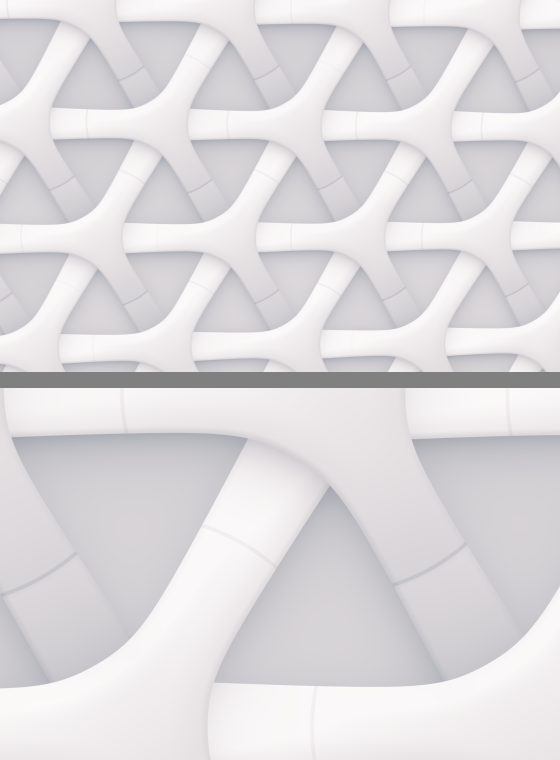
Top, the full canvas; bottom, a detail of the centre.
This pattern is drawn by a WebGL 1 fragment shader. Its source:

```glsl
precision highp float;

uniform vec2 u_resolution;

float hash(vec2 p) {
  return fract(sin(dot(p, vec2(127.1, 311.7))) * 4375.85);
}

float noise(vec2 p) {
  vec2 i = floor(p), f = fract(p);
  f = f * f * (3.0 - 2.0 * f);
  return mix(mix(hash(i), hash(i + vec2(1.0, 0.0)), f.x),
             mix(hash(i + vec2(0.0, 1.0)), hash(i + 1.0), f.x), f.y);
}

// Smoothly joined three-armed star: x = signed distance, yz = outward slope
vec3 starShape(vec2 p) {
  float total = 0.0;
  vec2 slope = vec2(0.0);
  for (int i = 0; i < 3; i++) {
    float angle = radians(60.0 + 120.0 * float(i));
    vec2 dir = vec2(cos(angle), sin(angle));
    float along = clamp(dot(p, dir), 0.0, 0.9);
    vec2 away = p - dir * along;
    float dist = length(away);
    float weight = exp((0.03 * along * along - dist) / 0.065);
    total += weight;
    slope += weight * away / max(dist, 0.001);
  }
  return vec3(-0.065 * log(total) - 0.1, slope / total);
}

// Brightness of the star surface
float starShade(vec2 p, vec3 shape, vec2 id, float pixel) {
  vec2 tilt = shape.yz * smoothstep(-0.1, 0.0, shape.x);
  float shade = 0.935 + 0.18 * dot(p, vec2(-0.5, 0.8));
  shade += 0.045 * dot(tilt, vec2(-0.4, 0.9));
  shade = min(shade, 0.982);

  // Panel seams, clearest on the descending arm
  float radius = length(p);
  float seamAt = 0.55 + 0.06 * (hash(id) - 0.5);
  float descending = step(p.y, -0.2);
  float seam = 1.0 - smoothstep(0.003, 0.005 + pixel, abs(radius - seamAt));
  shade += 0.02 * descending * smoothstep(seamAt, seamAt + 0.02, radius);
  shade -= seam * mix(0.05 * pow(hash(id + step(0.2, p.y) + 7.0), 2.0), 0.065, descending);

  // Thin dark edge on the underside
  shade -= 0.07 * smoothstep(-0.02, 0.0, shape.x) * (0.5 - 0.5 * shape.z);
  return shade + 0.012 * (noise(p * 5.0 + id * 9.0) - 0.5);
}

// Lays one star, with its contact shadow, over what lies beneath
float layStar(float under, vec2 p, vec2 id, float pixel) {
  vec3 shape = starShape(p);
  float shadow = 0.05 + 0.15 * clamp(-shape.z, 0.0, 1.0);
  under *= 1.0 - shadow * exp(-max(shape.x, 0.0) / 0.055);
  float cover = 1.0 - smoothstep(-pixel, pixel, shape.x);
  return mix(under, starShade(p, shape, id, pixel), cover);
}

vec2 latticePoint(vec2 id) {
  return vec2(id.x + 0.5 * id.y, 0.866 * id.y);
}

void sortFarFirst(inout vec4 a, inout vec4 b) {
  if (dot(a.xy, a.xy) < dot(b.xy, b.xy)) {
    vec4 held = a;
    a = b;
    b = held;
  }
}

vec4 hub(vec2 p, vec2 id) {
  return vec4(p - latticePoint(id), id);
}

void main() {
  vec2 view = (gl_FragCoord.xy - 0.5 * u_resolution) / u_resolution.y;

  // Slight perspective, then lattice units
  vec2 p = view / (1.0 - 0.0425 * view.x + 0.065 * view.y);
  p = (p - vec2(0.0446, 0.1616)) / vec2(0.354, 0.347);
  float pixel = 2.0 / u_resolution.y;

  // The three hubs of the enclosing lattice triangle
  vec2 skewed = vec2(p.x - p.y * 0.57735, p.y * 1.1547);
  vec2 cell = floor(skewed), f = fract(skewed);
  vec4 a = hub(p, cell + vec2(1.0, 0.0));
  vec4 b = hub(p, cell + vec2(0.0, 1.0));
  vec4 c = hub(p, cell + step(1.0, f.x + f.y));
  sortFarFirst(a, b);
  sortFarFirst(b, c);
  sortFarFirst(a, b);

  // Mottled wall behind, then stars from far hub to near hub
  float shade = 0.85 - 0.02 * view.y + 0.03 * (noise(p * 2.5) - 0.5);
  shade = layStar(shade, a.xy, a.zw, pixel);
  shade = layStar(shade, b.xy, b.zw, pixel);
  shade = layStar(shade, c.xy, c.zw, pixel);

  // Cool greys rising to warm white
  float tone = (shade - 0.74) / 0.245;
  vec3 color = mix(vec3(0.74, 0.742, 0.765), vec3(0.985, 0.976, 0.976), tone);
  color -= vec3(0.0, 0.01, 0.01) * clamp(4.0 * tone * (1.0 - tone), 0.0, 1.0);
  gl_FragColor = vec4(color, 1.0);
}
```
